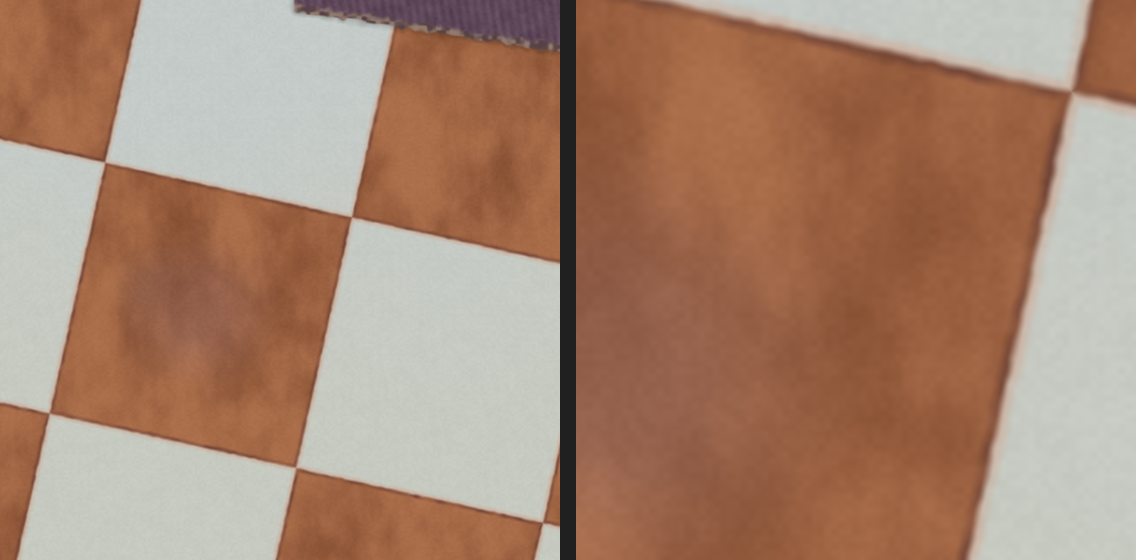
Left, the full canvas; right, a detail of the centre.
Reproduce this pattern procedurally as a three.js fragment shader.

```glsl
// Tilted checkerboard of mottled brown and pale squares, seen close up, with a frayed cloth strip.
// A skewed grid gives cells and a signed edge distance; layered value noise gives stain and grain.
// The cloth is a sloped half plane with woven threads and a knotted fringe.
varying vec2 vUv;

const vec2 GRID_ORIGIN = vec2(0.0885, 0.2617);
const vec2 GRID_RIGHT = vec2(0.4405, -0.0977);
const vec2 GRID_UP = vec2(0.0995, 0.448);
const float CELL_SIZE = 0.452;
const float EDGE_SOFT = 0.0032;
const float EDGE_WOBBLE = 0.0016;
const float RIM_WIDTH = 0.0095;
const float OUTLINE_WIDTH = 0.0055;
const float GRAIN = 0.022;

const vec3 PALE = vec3(0.778, 0.790, 0.752);
const vec3 PALE_COOL = vec3(0.770, 0.795, 0.785);
const vec3 RIM = vec3(0.80, 0.70, 0.635);
const vec3 BROWN_LIGHT = vec3(0.675, 0.435, 0.295);
const vec3 BROWN_DARK = vec3(0.530, 0.315, 0.200);
const vec3 OUTLINE = vec3(0.42, 0.250, 0.205);
const vec3 WORN = vec3(0.615, 0.415, 0.335);
const vec3 BRUISE = vec3(0.525, 0.345, 0.265);
const vec2 WORN_CENTRE = vec2(0.355, 0.44);
const vec2 BRUISE_CENTRE = vec2(0.255, 0.485);
const float WORN_RADIUS = 0.16;
const float BRUISE_RADIUS = 0.08;

const vec2 CLOTH_CORNER = vec2(0.525, 0.980);
const float CLOTH_SLOPE = -0.154;
const float FRINGE_WIDTH = 0.018;
const vec3 CLOTH = vec3(0.370, 0.280, 0.350);
const vec3 FRINGE_LIGHT = vec3(0.57, 0.48, 0.43);
const vec3 FRINGE_DARK = vec3(0.34, 0.26, 0.27);

float hash(vec2 p) {
  return fract(sin(dot(p, vec2(127.1, 311.7))) * 43758.5453);
}

float noise(vec2 p) {
  vec2 i = floor(p), f = fract(p);
  f = f * f * (3.0 - 2.0 * f);
  return mix(mix(hash(i), hash(i + vec2(1.0, 0.0)), f.x),
             mix(hash(i + vec2(0.0, 1.0)), hash(i + 1.0), f.x), f.y);
}

float fbm(vec2 p) {
  float sum = 0.0, gain = 0.5;
  for (int i = 0; i < 4; i++) {
    sum += gain * noise(p);
    p = mat2(1.6, 1.2, -1.2, 1.6) * p + 17.0;
    gain *= 0.5;
  }
  return sum / 0.9375;
}

vec2 toGrid(vec2 p) {
  p -= GRID_ORIGIN;
  float area = GRID_RIGHT.x * GRID_UP.y - GRID_RIGHT.y * GRID_UP.x;
  return vec2(p.x * GRID_UP.y - p.y * GRID_UP.x,
              GRID_RIGHT.x * p.y - GRID_RIGHT.y * p.x) / area;
}

// Positive inside brown squares, negative inside pale ones.
float checkerDistance(vec2 grid) {
  vec2 toEdge = 0.5 - abs(fract(grid) - 0.5);
  vec2 cell = floor(grid);
  float side = 1.0 - 2.0 * mod(cell.x + cell.y, 2.0);
  return side * min(toEdge.x, toEdge.y) * CELL_SIZE;
}

vec3 brownSquare(vec2 p, vec2 cell) {
  vec2 seed = cell * 7.3;
  float stain = fbm(p * vec2(12.0, 8.5) + seed);
  float streak = fbm(p * vec2(34.0, 20.0) + seed);
  vec3 color = mix(BROWN_DARK, BROWN_LIGHT, smoothstep(0.15, 0.72, 0.7 * stain + 0.3 * streak));
  float ragged = 0.08 * (stain - 0.5);
  float bruise = 1.0 - smoothstep(0.0, BRUISE_RADIUS, length(p - BRUISE_CENTRE) + ragged);
  float worn = 1.0 - smoothstep(0.0, WORN_RADIUS, length(p - WORN_CENTRE) + ragged);
  color = mix(color, BRUISE, 0.6 * bruise);
  return mix(color, WORN + 0.2 * (stain - 0.5), worn);
}

vec3 paleSquare(vec2 p) {
  vec3 color = mix(PALE, PALE_COOL, smoothstep(0.3, 1.1, p.y + 0.3 * fbm(p * 5.0)));
  return color + 0.016 * (fbm(p * 45.0) - 0.5);
}

void main() {
  vec2 p = vUv;
  vec2 grid = toGrid(p);
  float d = checkerDistance(grid) + EDGE_WOBBLE * (noise(p * 110.0) - 0.5);

  // Squares, with a warm rim on the pale side and a broken dark outline on the brown side.
  float rim = smoothstep(-RIM_WIDTH, -0.2 * RIM_WIDTH, d);
  vec3 pale = mix(paleSquare(p), RIM, rim * (0.55 + 0.4 * noise(p * 55.0 + 31.0)));
  float outline = 1.0 - smoothstep(0.3 * OUTLINE_WIDTH, 1.7 * OUTLINE_WIDTH, d);
  vec3 brown = mix(brownSquare(p, floor(grid)), OUTLINE, outline * (0.25 + 0.7 * noise(p * 70.0)));
  vec3 color = mix(pale, brown, smoothstep(-EDGE_SOFT, EDGE_SOFT, d));

  // Cloth strip: soft shadow, woven body, knotted fringe.
  vec2 c = p - CLOTH_CORNER;
  float fray = 0.008 * (noise(p * 85.0) - 0.5);
  float depth = c.y - CLOTH_SLOPE * c.x + fray;
  float inside = min(depth, c.x + fray);
  color *= 1.0 - 0.15 * smoothstep(-0.012, 0.0, inside);
  float thread = sin(420.0 * (c.x + 0.15 * c.y)) * (0.5 + noise(p * vec2(90.0, 150.0)));
  vec3 cloth = CLOTH + 0.018 * thread + 0.09 * (fbm(p * 60.0) - 0.5);
  vec3 knots = mix(FRINGE_DARK, FRINGE_LIGHT, smoothstep(0.15, 0.85, noise(p * 120.0 + 5.0)));
  float fringe = 1.0 - smoothstep(0.4 * FRINGE_WIDTH, FRINGE_WIDTH, depth);
  color = mix(color, mix(cloth, knots, fringe), smoothstep(-EDGE_SOFT, EDGE_SOFT, inside));

  color += GRAIN * (noise(p * 240.0) - 0.5);
  gl_FragColor = vec4(color, 1.0);
}
```
